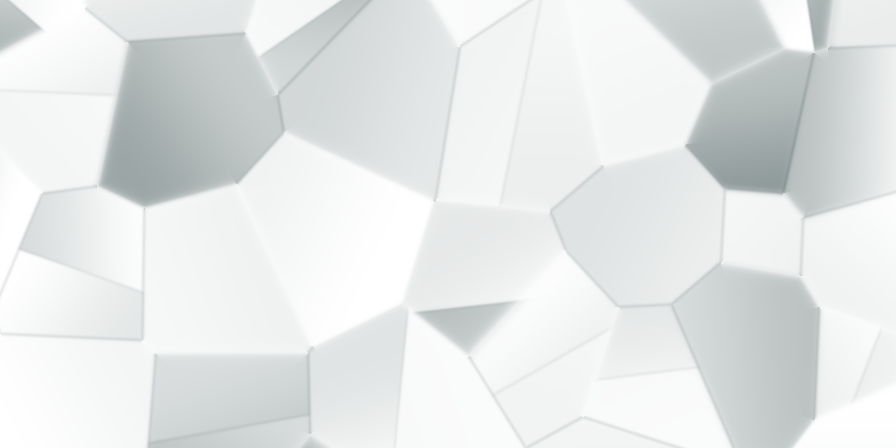
Write a WebGL 2 fragment shader that draws this background.

```glsl
#version 300 es
precision highp float;
// Draws a relief of pale, irregular polygon facets with soft shading and fine creases.

uniform vec2 u_resolution;
out vec4 outColor;

const float ROWS = 3.2;           // facet cells per canvas height
const float JITTER = 0.95;        // scatter of the cell sites
const float SIZE_SPREAD = 0.32;   // variation of the facet sizes
const float EDGE_SHARPNESS = 60.0;
const float FOLD_SOFTNESS = 0.012;
const float FOLD_SHARE = 0.55;    // share of cells folded into two facets
const float FADE_SHARE = 0.45;    // share of facets that fade out to white
const float CREASE_WIDTH = 0.013;
const float CREASE_DEPTH = 0.09;
const float BEVEL_WIDTH = 0.03;
const float BEVEL_LIGHT = 0.45;
const float TONE_SEED = 0.05;
const vec2 TONE_STEP = vec2(0.75488, 0.56984); // spreads the tones evenly
const vec3 SHADE_TINT = vec3(1.0, 0.9, 0.9);   // light absorbed by full shade

float hash(vec2 p) {
    return fract(sin(dot(p, vec2(127.1, 311.7))) * 43758.5453);
}

vec2 direction(vec2 seed) {
    float angle = 6.28318 * hash(seed);
    return vec2(cos(angle), sin(angle));
}

vec2 sitePosition(vec2 cell) {
    vec2 scatter = vec2(hash(cell + 3.7), hash(cell + 19.3)) - 0.5;
    return cell + 0.5 + JITTER * scatter;
}

// Squared distance, weighted so that cells differ in size
float weightedDistance(vec2 p, vec2 cell) {
    vec2 offset = p - sitePosition(cell);
    return dot(offset, offset) - SIZE_SPREAD * hash(cell + 41.9);
}

// Maps an even rank to shade: mostly pale, some grey, rarely dark
float shadeOfRank(float rank) {
    return 0.02 + 0.08 * rank + 0.13 * smoothstep(0.55, 0.85, rank)
         + 0.36 * pow(rank, 24.0);
}

// Shade of one facet plane, with a ramp across it
float planeShade(float rank, vec2 offset, vec2 seed) {
    float ramp = smoothstep(-0.6, 0.6, dot(offset, direction(seed)));
    float fade = hash(seed + 7.1) < FADE_SHARE ? 1.0 : 0.3;
    return shadeOfRank(rank) * mix(1.0, 1.8 * ramp, fade);
}

// Shade of a cell, which may be folded along a line
float cellShade(vec2 p, vec2 cell) {
    vec2 offset = p - sitePosition(cell);
    float rank = fract(dot(cell, TONE_STEP) + TONE_SEED);
    float shade = planeShade(rank, offset, cell + 53.3);
    if (rank < 0.9 && hash(cell + 67.7) < FOLD_SHARE) {
        float side = dot(offset, direction(cell + 71.9))
                   + 0.3 * (hash(cell + 83.1) - 0.5);
        float otherRank = 0.92 * fract(rank * 7.3);
        float otherShade = planeShade(otherRank, offset, cell + 97.3);
        shade = mix(shade, otherShade,
                    smoothstep(-FOLD_SOFTNESS, FOLD_SOFTNESS, side));
        float crease = side / CREASE_WIDTH;
        shade += 0.5 * CREASE_DEPTH * exp(-crease * crease);
    }
    return shade;
}

void main() {
    vec2 p = gl_FragCoord.xy / u_resolution.y * ROWS;
    vec2 base = floor(p);

    // Find the cell that owns this point
    float nearest = 1e5;
    vec2 owner = base;
    for (int y = -2; y <= 2; y++) {
        for (int x = -2; x <= 2; x++) {
            vec2 cell = base + vec2(x, y);
            float d = weightedDistance(p, cell);
            if (d < nearest) { nearest = d; owner = cell; }
        }
    }

    // Blend shades over smooth borders and measure the closest edge
    vec2 ownerSite = sitePosition(owner);
    vec2 neighbour = owner;
    float edge = 1e5, shade = 0.0, total = 0.0;
    for (int y = -2; y <= 2; y++) {
        for (int x = -2; x <= 2; x++) {
            vec2 cell = base + vec2(x, y);
            float gap = weightedDistance(p, cell) - nearest;
            float weight = exp(-EDGE_SHARPNESS * gap);
            if (weight > 0.001) {
                shade += weight * cellShade(p, cell);
                total += weight;
            }
            float span = length(sitePosition(cell) - ownerSite);
            float d = 0.5 * gap / max(span, 0.001);
            if (cell != owner && d < edge) { edge = d; neighbour = cell; }
        }
    }
    shade /= total;

    // Each edge is either a dark crease or a light bevel
    float crease = edge / CREASE_WIDTH;
    if (hash(owner + neighbour) < 0.5) shade += CREASE_DEPTH * exp(-crease * crease);
    else shade *= 1.0 - BEVEL_LIGHT * exp(-edge / BEVEL_WIDTH);

    outColor = vec4(clamp(1.0 - shade * SHADE_TINT, 0.0, 1.0), 1.0);
}
```
